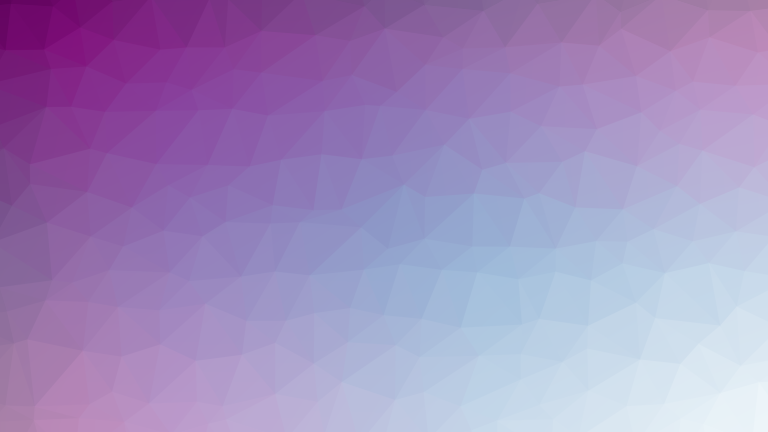
This background is drawn by a Shadertoy shader. Its source:

```glsl
const float ROWS = 11.0;      // mesh cells over the canvas height
const float JITTER = 0.72;    // spread of the mesh points, in cells
const float FLATNESS = 0.85;  // 0 = smooth gradient, 1 = flat facets
const float INSET = 0.04;     // part of the ramp cut off at either end
const float SOFTNESS = 0.7;   // half width of a facet edge, in pixels

const int STOPS = 9;
const vec3 RAMP[STOPS] = vec3[STOPS](
    vec3(0.302, 0.000, 0.294), vec3(0.506, 0.059, 0.486),
    vec3(0.533, 0.255, 0.616), vec3(0.549, 0.420, 0.694),
    vec3(0.549, 0.588, 0.776), vec3(0.620, 0.737, 0.855),
    vec3(0.749, 0.827, 0.902), vec3(0.878, 0.925, 0.957),
    vec3(0.969, 0.988, 0.992));

// Linear RGB to XYZ, relative to the white point
const mat3 RGB_TO_XYZ = mat3(0.4339, 0.2126, 0.0177,
                             0.3762, 0.7152, 0.1095,
                             0.1899, 0.0722, 0.8728);

// Cube roots of XYZ: blending here equals blending in CIE Lab
vec3 toPerceptual(vec3 srgb) {
    vec3 linear = mix(srgb / 12.92, pow((srgb + 0.055) / 1.055, vec3(2.4)),
                      step(0.04045, srgb));
    return pow(RGB_TO_XYZ * linear, vec3(1.0 / 3.0));
}

vec3 toSrgb(vec3 root) {
    vec3 linear = clamp(inverse(RGB_TO_XYZ) * (root * root * root), 0.0, 1.0);
    return mix(linear * 12.92, 1.055 * pow(linear, vec3(1.0 / 2.4)) - 0.055,
               step(0.0031308, linear));
}

vec3 ramp(float t) {
    float x = mix(INSET, 1.0 - INSET, clamp(t, 0.0, 1.0)) * float(STOPS - 1);
    int i = min(int(x), STOPS - 2);
    return mix(toPerceptual(RAMP[i]), toPerceptual(RAMP[i + 1]), x - float(i));
}

vec2 hash22(vec2 p) {
    vec3 q = fract(p.xyx * vec3(0.1031, 0.1030, 0.0973));
    q += dot(q, q.yzx + 33.33);
    return fract((q.xx + q.yz) * q.zy);
}

vec2 meshPoint(vec2 cell) {
    return cell + (hash22(cell + 57.0) - 0.5) * JITTER;
}

float cross2(vec2 a, vec2 b) {
    return a.x * b.y - a.y * b.x;
}

// Distance to the line from a to b, positive on its left
float edgeDistance(vec2 p, vec2 a, vec2 b) {
    return cross2(b - a, p - a) / max(length(b - a), 1e-4);
}

// Adds the centroid of a counterclockwise triangle, weighted by its coverage
void addFacet(inout vec3 sum, vec2 p, vec2 a, vec2 b, vec2 c, float blur) {
    float inside = min(edgeDistance(p, a, b),
                       min(edgeDistance(p, b, c), edgeDistance(p, c, a)));
    float coverage = smoothstep(-blur, blur, inside);
    sum += coverage * vec3((a + b + c) / 3.0, 1.0);
}

// Delaunay test: is d within the circle through a, b and c?
bool inCircle(vec2 a, vec2 b, vec2 c, vec2 d) {
    a -= d;
    b -= d;
    c -= d;
    return determinant(mat3(vec3(a, dot(a, a)), vec3(b, dot(b, b)),
                            vec3(c, dot(c, c)))) > 0.0;
}

// Centre of the facet around p
vec2 facetCentre(vec2 p, float blur) {
    vec3 sum = vec3(p, 1.0) * 1e-4;
    for (int y = -1; y <= 1; y++) {
        for (int x = -1; x <= 1; x++) {
            vec2 cell = floor(p) + vec2(x, y);
            vec2 a = meshPoint(cell);
            vec2 b = meshPoint(cell + vec2(1, 0));
            vec2 c = meshPoint(cell + vec2(1, 1));
            vec2 d = meshPoint(cell + vec2(0, 1));
            if (inCircle(a, b, c, d)) {
                addFacet(sum, p, a, b, d, blur);
                addFacet(sum, p, b, c, d, blur);
            } else {
                addFacet(sum, p, a, b, c, blur);
                addFacet(sum, p, a, c, d, blur);
            }
        }
    }
    return sum.xy / sum.z;
}

void mainImage(out vec4 fragColor, in vec2 fragCoord) {
    float scale = ROWS / iResolution.y;
    vec2 p = fragCoord * scale;
    vec2 facet = mix(p, facetCentre(p, SOFTNESS * scale), FLATNESS);

    // Equal blend of a horizontal and a vertical ramp
    vec2 uv = facet / (iResolution.xy * scale);
    vec3 blend = 0.5 * (ramp(uv.x) + ramp(1.0 - uv.y));
    fragColor = vec4(toSrgb(blend), 1.0);
}
```
